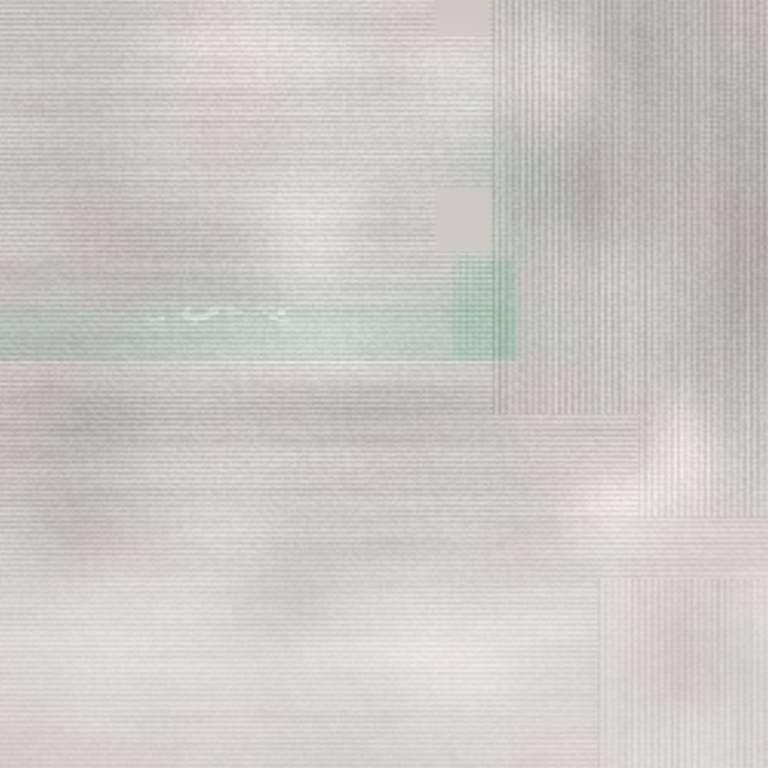
A three.js fragment shader for this texture:

```glsl
varying vec2 vUv;

const vec3 PAPER = vec3(0.795, 0.782, 0.774);
const vec3 SAGE = vec3(-0.050, -0.012, -0.027);
const vec3 ROSE = vec3(0.012, -0.012, -0.006);
const vec3 BLOCK = vec3(0.815, 0.785, 0.775);
const float ROWS = 142.0;
const float COLUMNS = 116.0;
const float ROW_DEPTH = 0.032;
const float COLUMN_DEPTH = 0.036;
const float CLOUD_DEPTH = 0.10;
const float GRAIN_DEPTH = 0.055;
const float SEAM_WIDTH = 0.0016;

float hash(vec2 p) {
  return fract(sin(dot(p, vec2(127.1, 311.7))) * 43758.5453);
}

float noise(vec2 p) {
  vec2 cell = floor(p);
  vec2 f = fract(p);
  f = f * f * (3.0 - 2.0 * f);
  return mix(mix(hash(cell), hash(cell + vec2(1.0, 0.0)), f.x),
             mix(hash(cell + vec2(0.0, 1.0)), hash(cell + 1.0), f.x), f.y);
}

float fbm(vec2 p) {
  float sum = 0.0;
  float gain = 0.5;
  for (int i = 0; i < 4; i++) {
    sum += gain * noise(p);
    p = p * 2.03 + 17.3;
    gain *= 0.5;
  }
  return sum;
}

float glow(vec2 p, vec2 center, vec2 radius) {
  vec2 d = (p - center) / radius;
  return exp(-dot(d, d));
}

// Soft rectangle spanning lo to hi
float box(vec2 p, vec2 lo, vec2 hi, float blur) {
  vec2 inside = smoothstep(lo - blur, lo + blur, p)
              * (1.0 - smoothstep(hi - blur, hi + blur, p));
  return inside.x * inside.y;
}

float seam(float d) {
  return exp(-d * d / (SEAM_WIDTH * SEAM_WIDTH));
}

// Fine ruling whose strength drifts from line to line
float ruling(float along, float across, float count) {
  float line = across * count;
  float weight = 0.55 + 0.9 * noise(vec2(along * 5.0, line * 0.45));
  return cos(6.28318 * line) * weight;
}

float lightPatches(vec2 p) {
  float v = 0.07 * glow(p, vec2(0.40, 0.70), vec2(0.07, 0.08));
  v += 0.06 * glow(p, vec2(0.33, 0.95), vec2(0.12, 0.08));
  v += 0.06 * glow(p, vec2(0.60, 0.90), vec2(0.08, 0.08));
  v += 0.07 * glow(p, vec2(0.73, 0.91), vec2(0.06, 0.07));
  v += 0.06 * glow(p, vec2(0.56, 0.17), vec2(0.16, 0.09));
  v += 0.08 * glow(p, vec2(0.80, 0.35), vec2(0.07, 0.05));
  v += 0.10 * glow(p, vec2(0.89, 0.41), vec2(0.05, 0.07));
  v += 0.04 * glow(p, vec2(0.08, 0.17), vec2(0.16, 0.10));
  v += 0.05 * glow(p, vec2(0.36, 0.545), vec2(0.13, 0.04));
  return v;
}

float darkPatches(vec2 p) {
  float v = 0.04 * glow(p, vec2(0.20, 0.68), vec2(0.16, 0.09));
  v += 0.07 * glow(p, vec2(0.47, 0.46), vec2(0.17, 0.045));
  v += 0.06 * glow(p, vec2(0.12, 0.45), vec2(0.12, 0.05));
  v += 0.04 * glow(p, vec2(0.09, 0.31), vec2(0.08, 0.07));
  v += 0.07 * glow(p, vec2(0.97, 0.66), vec2(0.10, 0.17));
  v += 0.06 * glow(p, vec2(0.75, 0.76), vec2(0.09, 0.08));
  v += 0.05 * glow(p, vec2(0.84, 0.97), vec2(0.10, 0.10));
  v += 0.04 * glow(p, vec2(0.37, 0.22), vec2(0.07, 0.05));
  v += 0.04 * glow(p, vec2(0.92, 0.15), vec2(0.08, 0.08));
  return v;
}

void main() {
  vec2 p = vUv;

  // Panels
  float upright = max(box(p, vec2(0.642, 0.46), vec2(1.1), 0.002),
                      box(p, vec2(0.83, 0.325), vec2(1.1, 0.46), 0.004));
  upright = max(upright, box(p, vec2(0.778, -0.1), vec2(1.1, 0.247), 0.002));
  float band = box(p, vec2(-0.1, 0.531), vec2(0.672, 0.60), 0.003)
             + 0.5 * box(p, vec2(-0.1, 0.60), vec2(0.672, 0.64), 0.012);
  float corner = box(p, vec2(0.59, 0.531), vec2(0.672, 0.665), 0.012);
  float blocks = max(box(p, vec2(0.567, 0.673), vec2(0.64, 0.755), 0.002),
                     box(p, vec2(0.567, 0.954), vec2(0.636, 1.1), 0.003));

  // Clouded ground
  float tone = 0.055 * (1.0 - smoothstep(0.10, 0.42, p.y));
  tone += lightPatches(p) - darkPatches(p);
  tone += CLOUD_DEPTH * (fbm(p * 5.0 + 3.7) - 0.47);
  tone -= 0.03 * upright * smoothstep(0.3, 0.6, p.y);
  vec3 color = PAPER + tone;
  color += SAGE * (band + 1.2 * corner);
  color += SAGE * 0.7 * glow(p, vec2(0.68, 0.72), vec2(0.10, 0.25));
  color += ROSE * smoothstep(0.45, 0.7, fbm(p * 7.0 + 21.0));

  // Ruled weave and grain
  float fade = mix(0.55, 1.0, smoothstep(0.15, 0.45, p.y)) * (1.0 - 0.9 * blocks);
  float rows = ruling(p.x, p.y, ROWS) * ROW_DEPTH * mix(1.0, 0.2, upright);
  float columns = ruling(p.y, p.x, COLUMNS) * COLUMN_DEPTH * max(upright, 0.5 * corner);
  float streak = mix(noise(vec2(p.x * 4.0, p.y * 75.0)), noise(vec2(p.x * 75.0, p.y * 4.0)), upright);
  float grain = noise(p * vec2(250.0, 290.0)) - 0.5;
  color += fade * (rows + columns + 0.04 * (streak - 0.5) + GRAIN_DEPTH * grain);

  // Plain blocks, pale flecks and seams
  color = mix(color, BLOCK + 0.3 * tone, 0.65 * blocks);
  float flecks = box(p, vec2(0.19, 0.58), vec2(0.38, 0.60), 0.006);
  color += 0.08 * flecks * smoothstep(0.45, 0.75, noise(p * vec2(90.0, 150.0)));
  color += 0.035 * seam(p.y - 0.528) * step(p.x, 0.67);
  color -= 0.035 * seam(p.x - 0.642) * step(0.46, p.y);
  color -= 0.030 * seam(p.x - 0.779) * step(p.y, 0.247);
  color += 0.025 * seam(p.x - 0.822) * step(0.46, p.y);
  color -= 0.020 * seam(p.y - 0.326) * step(0.70, p.x);
  gl_FragColor = vec4(clamp(color, 0.0, 1.0), 1.0);
}
```
